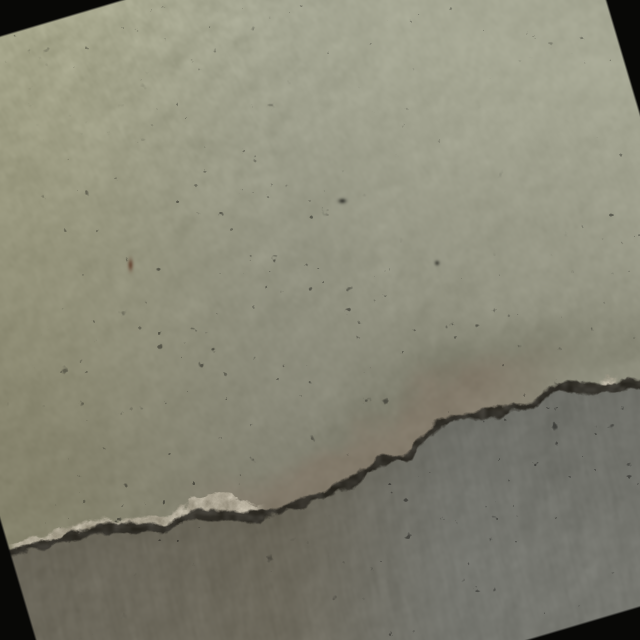
Reproduce this texture procedurally as a Shadertoy shader.

```glsl
// Draws a tilted square of weathered plaster wall split by a jagged crack.

const vec3 BORDER = vec3(0.03, 0.03, 0.025);
const vec3 PALE_PLASTER = vec3(0.645, 0.65, 0.573);
const vec3 GREY_PLASTER = vec3(0.51, 0.505, 0.447);
const vec3 WARM_SHADE = vec3(0.42, 0.405, 0.355);
const vec3 COOL_SHADE = vec3(0.442, 0.445, 0.418);
const vec3 STAIN = vec3(0.505, 0.465, 0.405);
const vec3 CRACK_DARK = vec3(0.18, 0.17, 0.145);
const vec3 CHIP_WHITE = vec3(0.74, 0.71, 0.64);

const int KNOTS = 16;
const vec2 CRACK[KNOTS] = vec2[KNOTS](
    vec2(-0.01, 0.132), vec2(0.078, 0.154), vec2(0.156, 0.176), vec2(0.26, 0.177),
    vec2(0.306, 0.198), vec2(0.404, 0.193), vec2(0.469, 0.215), vec2(0.547, 0.247),
    vec2(0.592, 0.281), vec2(0.638, 0.290), vec2(0.684, 0.342), vec2(0.729, 0.353),
    vec2(0.827, 0.368), vec2(0.872, 0.398), vec2(0.944, 0.395), vec2(1.01, 0.405));

float hash(vec2 p) {
    return fract(sin(dot(p, vec2(127.1, 311.7))) * 43758.5453);
}

float noise(vec2 p) {
    vec2 i = floor(p), f = fract(p);
    f = f * f * (3.0 - 2.0 * f);
    return mix(mix(hash(i), hash(i + vec2(1, 0)), f.x),
               mix(hash(i + vec2(0, 1)), hash(i + vec2(1, 1)), f.x), f.y);
}

float fbm(vec2 p) {
    float sum = 0.0, amp = 0.5;
    for (int i = 0; i < 4; i++) {
        sum += amp * noise(p);
        p = mat2(1.6, 1.2, -1.2, 1.6) * p + 7.3;
        amp *= 0.5;
    }
    return sum;
}

vec2 rotate(vec2 p, float a) {
    return vec2(cos(a) * p.x + sin(a) * p.y, cos(a) * p.y - sin(a) * p.x);
}

float boxDistance(vec2 p, vec2 halfSize) {
    vec2 q = abs(p) - halfSize;
    return length(max(q, 0.0)) + min(max(q.x, q.y), 0.0);
}

// Signed distance to the crack polyline, positive above it
float crackDistance(vec2 p) {
    float nearest = 1e3, side = 1.0;
    for (int i = 0; i < KNOTS - 1; i++) {
        vec2 a = CRACK[i], ab = CRACK[i + 1] - a, ap = p - a;
        float t = clamp(dot(ap, ab) / dot(ab, ab), 0.0, 1.0);
        nearest = min(nearest, length(ap - ab * t));
        if (ap.x >= 0.0 && ap.x < ab.x) side = sign(ap.y * ab.x - ap.x * ab.y);
    }
    return nearest * side;
}

float window(float lo, float hi, float soft, float x) {
    return smoothstep(lo - soft, lo + soft, x) * (1.0 - smoothstep(hi - soft, hi + soft, x));
}

float blob(vec2 p, vec2 centre, vec2 size) {
    vec2 q = (p - centre) / size;
    return exp(-dot(q, q));
}

// Scattered ragged pits, one candidate per grid cell
float pits(vec2 p, float cells, float density) {
    vec2 id = floor(p * cells);
    vec2 q = fract(p * cells) - mix(vec2(0.25), vec2(0.75), vec2(hash(id + 3.1), hash(id + 8.7)));
    float size = mix(0.08, 0.24, hash(id + 5.5));
    float ragged = length(q) + 0.3 * (noise(p * cells * 7.0) - 0.35);
    return step(1.0 - density, hash(id)) * (1.0 - smoothstep(0.0, size, ragged));
}

// Height of the plaster: long streaks mixed with rounder lumps
float relief(vec2 p, float angle) {
    vec2 q = rotate(p, angle);
    return 0.6 * fbm(q * vec2(8.0, 30.0)) + 0.4 * fbm(p * 24.0);
}

float lighting(vec2 p, float angle) {
    return relief(p, angle) - relief(p + vec2(-0.007, 0.008), angle);
}

vec3 upperWall(vec2 p, float d) {
    vec3 col = mix(GREY_PLASTER, PALE_PLASTER, clamp((p.y + 0.14 * p.x - 0.28) / 0.72, 0.0, 1.0));
    col += vec3(0.01, 0.005, -0.025) * (1.0 - smoothstep(0.0, 0.5, p.x));
    col += lighting(p, -0.9) * (0.18 + 0.2 * blob(p, vec2(0.15, 0.95), vec2(0.3, 0.25)));
    float shadow = exp(-pow((d - 0.07) / 0.045, 2.0)) * smoothstep(0.3, 0.7, p.x);
    col -= 0.045 * shadow + 0.025 * blob(p, vec2(0.7, 0.44), vec2(0.07, 0.05));
    float rim = 0.055 + 0.08 * (fbm(p * 12.0) - 0.47);
    float stain = (1.0 - smoothstep(rim - 0.03, rim + 0.035, d)) * window(0.35, 0.83, 0.1, p.x);
    return mix(col, STAIN + 0.08 * (fbm(p * 30.0) - 0.47), 0.8 * stain);
}

vec3 lowerWall(vec2 p, float d) {
    vec3 col = mix(WARM_SHADE, COOL_SHADE, smoothstep(0.4, 0.75, p.x));
    col += 0.02 * smoothstep(0.05, 0.3, -d) - 0.025 * exp(min(d, 0.0) * 30.0);
    return col + lighting(p, -1.35) * 0.16;
}

void mainImage(out vec4 fragColor, in vec2 fragCoord) {
    vec2 p = fragCoord / iResolution.xy;
    float px = 1.0 / iResolution.y;

    // Wall on both sides of the ragged crack line
    float d = crackDistance(p) - 0.016 * (fbm(p * 55.0) - 0.47);
    vec3 col = mix(lowerWall(p, d), upperWall(p, d), smoothstep(-px, px, d));

    // Mottling, clustered pits and three larger marks
    col += 0.03 * (fbm(p * 8.0) - 0.47) + 0.01 * (noise(p * 130.0) - 0.5);
    float cluster = smoothstep(0.3, 0.6, fbm(p * 6.0 + 4.0));
    col *= 1.0 - cluster * (0.4 * pits(p, 34.0, 0.1) + 0.3 * pits(rotate(p, 0.5), 58.0, 0.08));
    col *= 1.0 - 0.55 * blob(p, vec2(0.535, 0.686), vec2(0.006, 0.004));
    col *= 1.0 - 0.45 * blob(p, vec2(0.683, 0.589), vec2(0.004));
    col = mix(col, vec3(0.36, 0.22, 0.15), 0.75 * blob(p, vec2(0.204, 0.586), vec2(0.004, 0.009)));

    // Chipped white lip, then the dark opening
    float lip = 0.013 + 0.014 * blob(p, vec2(0.345, 0.21), vec2(0.08, 0.2));
    lip *= 0.3 + 1.4 * fbm(p * vec2(45.0, 70.0));
    float chip = window(0.02, 0.405, 0.012, p.x) + window(0.94, 0.962, 0.006, p.x);
    chip *= window(0.0, lip, 0.003, d);
    col = mix(col, CHIP_WHITE - 0.4 * (0.55 - fbm(p * 80.0)), 0.85 * chip);
    float gap = 0.0025 + 0.0065 * noise(vec2(p.x * 45.0, 5.0));
    float opening = 1.0 - smoothstep(gap - 0.002, gap + 0.002 + px, abs(d + 0.002));
    col = mix(col, CRACK_DARK + 0.12 * (noise(p * 110.0) - 0.5), 0.92 * opening);

    // Tilted square edge
    vec2 q = rotate(p, 0.288) - vec2(0.623, 0.335);
    col = mix(col, BORDER, smoothstep(-1.5 * px, 1.5 * px, boxDistance(q, vec2(0.569))));
    fragColor = vec4(clamp(col, 0.0, 1.0), 1.0);
}
```
